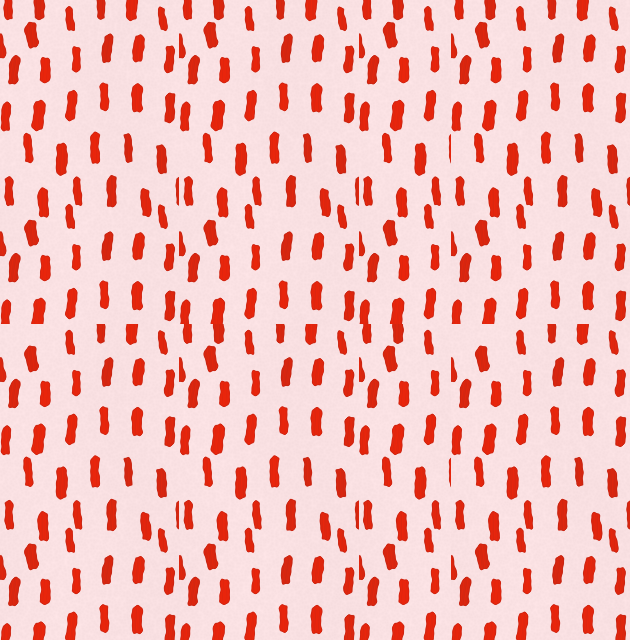
This pattern is drawn by a WebGL 2 fragment shader. Its source:

```glsl
#version 300 es
precision highp float;

uniform vec2 u_resolution;
out vec4 outColor;

// Layout, in units where the canvas measures SHEET
const vec2 SHEET = vec2(756.0, 768.0);
const float TILE_WIDTH = 215.2;
const float CUT_X = 541.0;       // tiling restarts here, cropping the third column
const float BLOCK_HEIGHT = 388.5;
const float ROW_PERIOD = 237.5;  // the rows recur once inside a block
const float THIRD = 2.0944;

// Colours
const vec3 PAPER = vec3(0.980, 0.882, 0.890);
const vec3 BRIGHT_RED = vec3(0.915, 0.145, 0.045);
const vec3 DEEP_RED = vec3(0.820, 0.150, 0.065);
const vec3 RIM_RED = vec3(0.740, 0.130, 0.070);

// Paint handling
const float MEAN_HALF_WIDTH = 5.5;
const float EDGE_WOBBLE = 0.55;
const float SOFTNESS = 0.7;
const float GRAIN = 0.022;

// Rows of strokes: first x, pitch, base y, tilt
const int ROWS = 6;
const vec4 ROW[ROWS] = vec4[ROWS](
    vec4(10.0, 37.0, 13.0, -0.05), vec4(17.0, 37.3, 71.0, 0.06),
    vec4(7.0, 39.4, 128.0, 0.02), vec4(34.0, 40.0, 182.0, -0.03),
    vec4(11.0, 41.0, 234.0, -0.02), vec4(0.0, 38.0, 48.5, -0.22));
// Wave along each row: amplitude, frequency, peak index; then half length
const vec4 WAVE[ROWS] = vec4[ROWS](
    vec4(9.5, THIRD, 5.0, 15.5), vec4(-15.0, 1.05, 3.5, 16.0),
    vec4(-13.0, 1.05, 3.4, 17.0), vec4(9.0, THIRD, 4.0, 18.5),
    vec4(9.0, THIRD, 4.0, 18.0), vec4(6.5, 3.1416, 0.0, 14.0));
const int COUNT[ROWS] = int[ROWS](6, 6, 6, 5, 6, 2);

float hash(vec2 p) {
    vec3 q = fract(p.xyx * vec3(0.1031, 0.1030, 0.0973));
    q += dot(q, q.yzx + 33.33);
    return fract((q.x + q.y) * q.z);
}

// Distance to the nearest scattered point
float cellNoise(vec2 p) {
    vec2 cell = floor(p);
    float nearest = 2.0;
    for (int j = -1; j <= 1; j++)
        for (int i = -1; i <= 1; i++) {
            vec2 c = cell + vec2(i, j);
            vec2 point = c + vec2(hash(c), hash(c + 71.7));
            nearest = min(nearest, length(p - point));
        }
    return nearest;
}

// Rounded box with a round top, a blunter foot and wavering sides; y runs down
float strokeDistance(vec2 q, vec2 halfSize, float seed) {
    float phase = seed * 40.0;
    q.x += EDGE_WOBBLE * (sin(q.y * 0.19 + phase) + 0.5 * sin(q.y * 0.57 + phase * 1.7));
    q.y += 0.6 * sin(q.x * 0.8 + phase) + (seed - 0.5) * 0.35 * q.x;
    halfSize.x += 0.45 * sin(q.y * 0.27 + phase * 2.3);
    float radius = halfSize.x * mix(0.92, 0.6 + 0.3 * seed, smoothstep(-6.0, 6.0, q.y));
    vec2 d = abs(q) - halfSize + radius;
    return length(max(d, 0.0)) + min(max(d.x, d.y), 0.0) - radius;
}

// Lengthwise bristle streaks, a pale core and a darker rim
vec3 paintColor(vec2 q, float d, float seed) {
    float streak = 0.5 + 0.25 * sin(q.x * 1.3 + seed * 50.0 + 0.6 * sin(q.y * 0.2))
                 + 0.2 * sin(q.x * 2.9 + q.y * 0.13 + seed * 17.0);
    float fresh = fract(seed * 7.31);
    vec3 paint = mix(DEEP_RED, BRIGHT_RED, clamp(streak * 0.7 + fresh * 0.9 - 0.28, 0.0, 1.0));
    return mix(paint, RIM_RED, 0.6 * smoothstep(-1.8, -0.2, d));
}

void main() {
    vec2 p = vec2(gl_FragCoord.x, u_resolution.y - gl_FragCoord.y) / u_resolution * SHEET;
    float blur = max(SOFTNESS, 0.6 * SHEET.y / u_resolution.y);

    // Tile coordinates, with seams that crop whatever crosses them
    bool restarted = p.x >= CUT_X;
    float column = floor(p.x / TILE_WIDTH);
    vec2 tile = vec2(restarted ? p.x - CUT_X : mod(p.x, TILE_WIDTH), mod(p.y, BLOCK_HEIGHT));
    bool sparseTop = p.y >= BLOCK_HEIGHT && (restarted || column < 0.5);

    // Paper
    float grain = cellNoise(p * 0.28) + 0.5 * cellNoise(p * 0.09) - 0.75;
    vec3 color = PAPER + GRAIN * grain + 0.004 * sin(tile.x * 0.029 + sin(tile.y * 0.016));

    // Strokes
    for (int pass = 0; pass < 2; pass++)
        for (int r = 0; r < ROWS; r++)
            for (int i = 0; i < COUNT[r]; i++) {
                // Only every third stroke of the top row recurs
                if (r == 0 && i % 3 != 2 && (pass == 1 || (sparseTop && i < 2))) continue;
                float n = float(i);
                float seed = hash(vec2(n * 3.7 + 1.3, float(r) * 5.9 + 2.1));
                vec4 wave = WAVE[r];
                vec2 center = vec2(ROW[r].x + n * ROW[r].y,
                    ROW[r].z + wave.x * cos(wave.y * (n - wave.z)) + float(pass) * ROW_PERIOD);
                vec2 q = tile - center;
                if (abs(q.x) > 16.0 || abs(q.y) > 30.0) continue;

                float tilt = ROW[r].w + 0.12 * (seed - 0.5);
                q = mat2(cos(tilt), -sin(tilt), sin(tilt), cos(tilt)) * q;
                float halfWidth = MEAN_HALF_WIDTH + 0.8 * cos(THIRD * (n - 1.0)) + 1.4 * (seed - 0.5);
                float d = strokeDistance(q, vec2(halfWidth, wave.w + 3.0 * (seed - 0.5)), seed);
                color = mix(color, paintColor(q, d, seed), 1.0 - smoothstep(-blur, blur, d));
            }

    outColor = vec4(color, 1.0);
}
```
